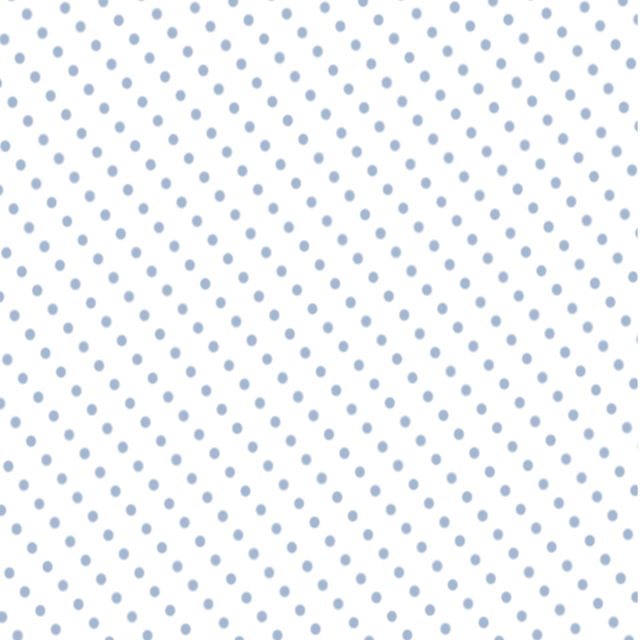
Give the GLSL for this pattern, as a WebGL 2 fragment shader.

```glsl
#version 300 es
precision highp float;

uniform vec2 u_resolution;
out vec4 fragColor;

// Lattice, in canvas units
const vec2 STEP_DOWN = vec2(0.02416, -0.02939);
const vec2 STEP_ACROSS = vec2(0.05960, 0.00991);
const vec2 LATTICE_ORIGIN = vec2(0.4883, 0.5174);

// Dot shape
const float DOT_RADIUS = 0.0082;
const vec2 DOT_STRETCH = vec2(0.94, 1.065);
const float EDGE_BLUR = 0.0028;        // half width of the soft rim
const float BLUR_VARIATION = 0.15;
const float RADIUS_VARIATION = 0.02;

// Blank strip along the right side
const float PRINT_RIGHT = 0.9965;
const float PRINT_EDGE_BLUR = 0.001;

const vec3 PAPER = vec3(1.0);
const vec3 DOT_BLUE = vec3(0.645, 0.718, 0.815);

// Two values in 0..1 for each lattice cell
vec2 hash22(vec2 cell) {
    vec3 p = fract(cell.xyx * vec3(0.1031, 0.1030, 0.0973));
    p += dot(p, p.yzx + 33.33);
    return fract((p.xx + p.yz) * p.zy);
}

// Coverage of the nearest soft oval dot
float dotCoverage(vec2 uv, float pixel) {
    mat2 lattice = mat2(STEP_DOWN, STEP_ACROSS);
    vec2 cell = floor(inverse(lattice) * (uv - LATTICE_ORIGIN) + 0.5);
    vec2 offset = uv - LATTICE_ORIGIN - lattice * cell;

    vec2 vary = hash22(cell) * 2.0 - 1.0;
    float radius = DOT_RADIUS * (1.0 + RADIUS_VARIATION * vary.x);
    float blur = max(EDGE_BLUR * (1.0 + BLUR_VARIATION * vary.y), pixel);
    float dist = length(offset / DOT_STRETCH);
    return 1.0 - smoothstep(radius - blur, radius + blur, dist);
}

void main() {
    vec2 uv = gl_FragCoord.xy / u_resolution;
    float pixel = 1.0 / min(u_resolution.x, u_resolution.y);

    float edge = max(PRINT_EDGE_BLUR, pixel);
    float printed = 1.0 - smoothstep(PRINT_RIGHT - edge, PRINT_RIGHT + edge, uv.x);
    float ink = dotCoverage(uv, pixel) * printed;

    fragColor = vec4(mix(PAPER, DOT_BLUE, ink), 1.0);
}
```
